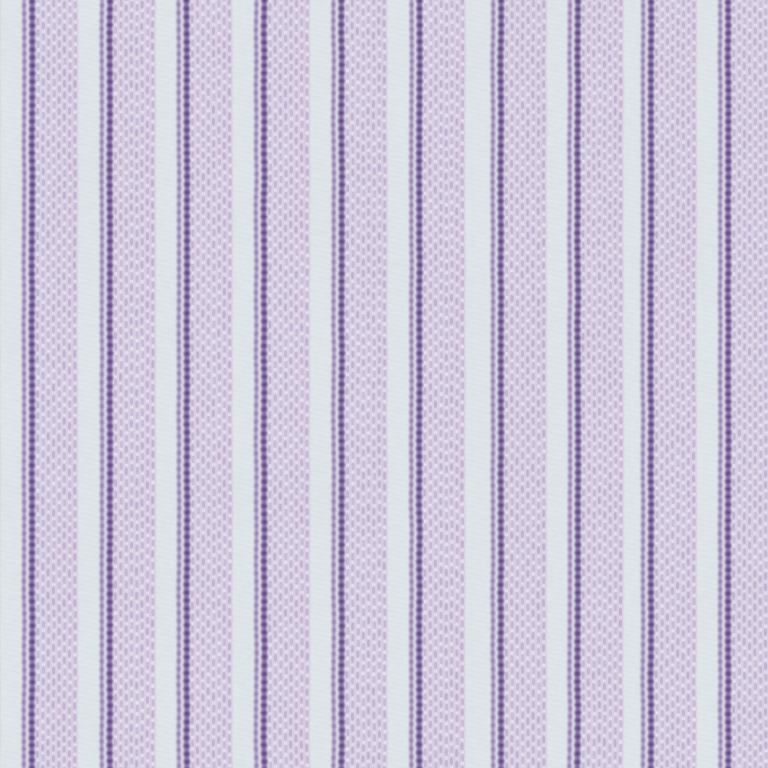
Write a three.js fragment shader that draws this texture.

```glsl
varying vec2 vUv;

const float TAU = 6.2831853;
const float PITCH = 0.1007;       // stripe spacing in canvas units
const float FIRST_STRIPE = 0.0417;
const float BEAD_ROWS = 96.0;     // cord beads up the canvas
const float SLOT_ROWS = 68.0;     // long weave slots up the canvas
const float COLUMNS = 8.0;        // thread columns in a lavender band
const float BAND_START = 0.04;    // stripe units, measured from the dark cord
const float BAND_END = 0.59;

const vec3 WHITE = vec3(0.868, 0.893, 0.909);
const vec3 LAVENDER = vec3(0.842, 0.812, 0.886);
const vec3 SLOT = vec3(0.745, 0.690, 0.812);
const vec3 SPECK = vec3(0.905, 0.885, 0.938);
const vec3 PINK_EDGE = vec3(0.84, 0.785, 0.87);
const vec3 GAP = vec3(0.845, 0.835, 0.895);
const vec3 LILAC = vec3(0.69, 0.63, 0.77);
const vec3 MAUVE = vec3(0.58, 0.50, 0.69);
const vec3 VIOLET = vec3(0.54, 0.46, 0.66);
const vec3 DEEP_VIOLET = vec3(0.38, 0.28, 0.52);

float hash(vec2 p) {
  vec3 q = fract(vec3(p.xyx) * 0.1031);
  q += dot(q, q.yzx + 33.33);
  return fract((q.x + q.y) * q.z);
}

float noise(vec2 p) {
  vec2 i = floor(p);
  vec2 f = fract(p);
  f = f * f * (3.0 - 2.0 * f);
  float low = mix(hash(i), hash(i + vec2(1.0, 0.0)), f.x);
  float high = mix(hash(i + vec2(0.0, 1.0)), hash(i + vec2(1.0, 1.0)), f.x);
  return mix(low, high, f.y);
}

float strand(float s, float centre, float halfWidth, float soft) {
  return 1.0 - smoothstep(halfWidth - soft, halfWidth + soft, abs(s - centre));
}

float oval(vec2 p, vec2 radius) {
  return 1.0 - smoothstep(0.45, 1.15, length(p / radius));
}

// Uneven stripe spacing, in stripe units
float stripeDrift(float id) {
  float d = (id - 6.4) / 0.9;
  return 0.08 * exp(-d * d) + 0.02 * (hash(vec2(id, 7.0)) - 0.5);
}

// Fine slanted ribs of the plain cloth
vec3 plainCloth(vec2 uv) {
  float rib = cos(TAU * (uv.y * 150.0 + uv.x * 35.0));
  float grain = noise(uv * vec2(170.0, 240.0)) - 0.5;
  return WHITE + 0.005 * rib + 0.014 * grain;
}

// Staggered long slots with bright thread crossings between them
vec3 wovenBand(float s, float row, float id) {
  float column = (s - BAND_START) / (BAND_END - BAND_START) * COLUMNS;
  float columnId = floor(column);
  float key = columnId + id * 17.0;
  float y = row + 0.5 * mod(columnId, 2.0) + 0.3 * hash(vec2(key, 3.0));
  vec2 cell = vec2(fract(column) - 0.5, fract(y) - 0.5);
  float wear = hash(vec2(key, floor(y)));
  float crossing = 0.5 - abs(cell.y);
  float lean = 0.12 * (wear - 0.5);
  float slot = oval(cell + vec2(lean, 0.0), vec2(0.36, 0.47));
  float speck = oval(vec2(cell.x, crossing), vec2(0.40, 0.22));
  float edge = smoothstep(COLUMNS - 1.3, COLUMNS - 0.8, column);
  vec3 color = mix(LAVENDER, PINK_EDGE, 0.7 * edge);
  color = mix(color, SLOT, slot * mix(0.5, 0.95, wear));
  return mix(color, SPECK, speck * mix(0.95, 0.5, wear));
}

// Beaded cord: x is its opacity, y is the weight of its dark core
vec2 cord(float s, float centre, float halfWidth, float row) {
  float bead = 0.5 + 0.5 * cos(TAU * row);
  float width = halfWidth * mix(0.86, 1.12, bead);
  float cover = strand(s, centre, width, 0.022);
  float core = strand(s, centre, width * 0.5, 0.022);
  return vec2(cover * mix(0.84, 1.0, bead), core * mix(0.45, 0.95, bead));
}

void main() {
  // Stripe-local position, with a slight wander along the thread
  float x = (vUv.x - FIRST_STRIPE) / PITCH;
  float id = floor(x + 0.2);
  float wander = 0.012 * (noise(vec2(id * 5.3 + 2.0, vUv.y * 26.0)) - 0.5);
  float s = x - id - stripeDrift(id) + wander;
  float slip = 0.3 * noise(vec2(id * 3.1, vUv.y * 18.0));

  // Cloth and lavender band
  vec3 color = plainCloth(vUv);
  float middle = 0.5 * (BAND_START + BAND_END);
  float band = strand(s, middle, 0.5 * (BAND_END - BAND_START), 0.025);
  color = mix(color, wovenBand(s, vUv.y * SLOT_ROWS + slip, id), band);

  // Pale ground below the two cords
  color = mix(color, GAP, 0.8 * strand(s, -0.055, 0.085, 0.025));

  // Thin lilac cord, then the dark violet cord
  float beadRow = vUv.y * BEAD_ROWS + slip;
  vec2 thin = cord(s, -0.103, 0.028, beadRow + 0.5);
  color = mix(color, mix(LILAC, MAUVE, thin.y), thin.x);
  vec2 dark = cord(s, 0.0, 0.040, beadRow);
  color = mix(color, mix(VIOLET, DEEP_VIOLET, dark.y), dark.x);

  // Soft unevenness over the whole cloth
  color *= 1.0 + 0.008 * (noise(vUv * vec2(9.0, 14.0)) - 0.5);
  gl_FragColor = vec4(color, 1.0);
}
```
